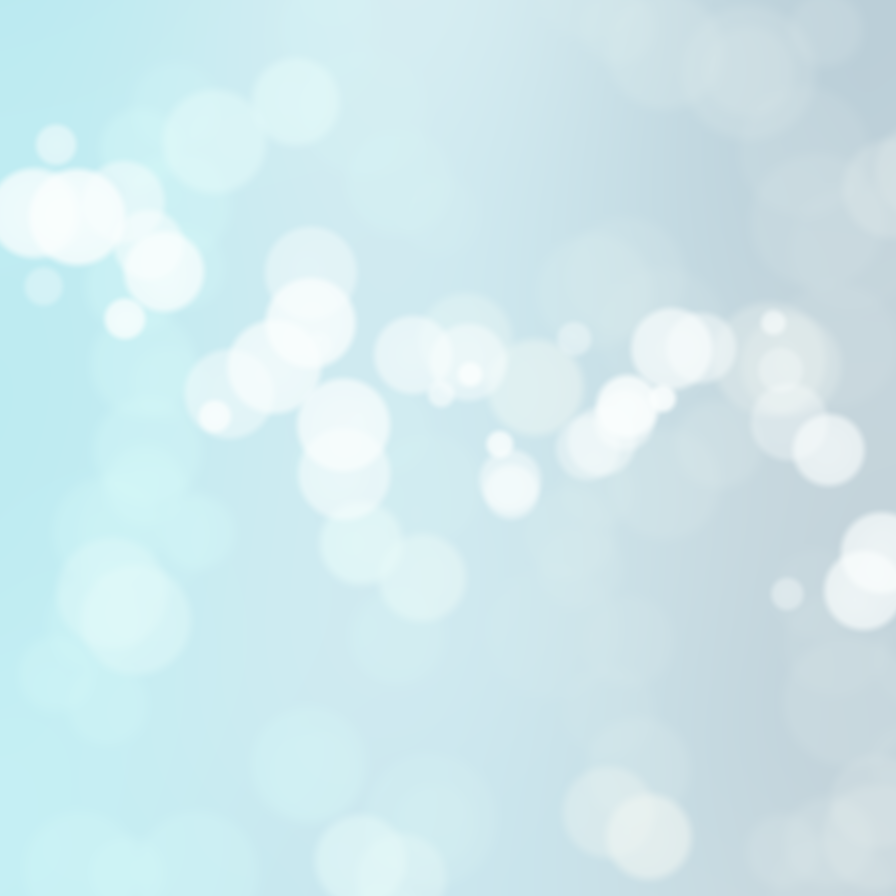
Give the GLSL for this background, as a Shadertoy shader.

```glsl
// Soft pale bokeh discs drifting over a cyan to grey gradient.

const vec3 LEFT_CYAN   = vec3(0.750, 0.925, 0.948);
const vec3 MIDDLE_BLUE = vec3(0.815, 0.918, 0.942);
const vec3 RIGHT_GREY  = vec3(0.758, 0.826, 0.856);
const vec3 GLOW_CYAN   = vec3(0.835, 0.975, 0.972);
const vec3 GLOW_GREY   = vec3(0.865, 0.915, 0.920);
const vec3 PALE_CYAN   = vec3(0.900, 0.985, 0.980);
const vec3 PALE_WARM   = vec3(0.935, 0.960, 0.948);
const vec3 LIGHT_WHITE = vec3(0.985, 0.998, 0.996);

const int FAINT_CLUMPS = 22;
const int PALE_CLUMPS  = 9;
const int LIGHT_CLUMPS = 13;
const float BAND_START = 0.70;   // height of the bright band at the left
const float BAND_SLOPE = -0.27;
const float BAND_WIDTH = 0.20;
const vec2 SPREAD = vec2(0.7549, 0.5698);   // even scatter steps

vec4 hash4(float n) {
    vec4 q = fract(n * vec4(0.1031, 0.1030, 0.0973, 0.1099) + 0.37);
    q += dot(q, q.wzxy + 33.33);
    return fract((q.xxyz + q.yzzw) * q.zywx);
}

// Filled circle with a blurred edge and a slightly stronger centre.
float disc(vec2 p, vec2 centre, float radius, float blur) {
    float d = length(p - centre);
    float fill = 1.0 - smoothstep(radius - blur, radius + blur, d);
    return fill * (1.0 - 0.12 * min(d * d / (radius * radius), 1.0));
}

vec3 backdrop(vec2 p, float across) {
    vec3 col = mix(LEFT_CYAN, MIDDLE_BLUE, smoothstep(0.0, 0.45, across));
    col = mix(col, RIGHT_GREY, smoothstep(0.45, 0.98, across));
    float haze = sin(p.x * 7.0 + 2.0 * sin(p.y * 4.0 + 1.0))
               + sin(p.y * 9.0 - p.x * 5.0 + 0.8);
    return col + vec3(0.012, 0.007, 0.004) * haze;
}

// Wide, barely visible discs in overlapping groups.
vec3 addFaint(vec3 col, vec2 p, float across, float aspect) {
    vec3 tint = mix(GLOW_CYAN, GLOW_GREY, smoothstep(0.2, 0.9, across));
    for (int i = 0; i < FAINT_CLUMPS; i++) {
        float id = float(i);
        vec2 home = fract(SPREAD * id + vec2(0.12, 0.25)) * 1.1 - 0.05;
        home.x *= aspect;
        for (int j = 0; j < 3; j++) {
            vec4 h = hash4(id * 3.0 + float(j) + 11.0);
            vec2 centre = home + (h.xy - 0.5) * 0.17;
            float alpha = mix(0.20, 0.48, h.w) * mix(1.0, 0.55, across);
            col = mix(col, tint, alpha * disc(p, centre, mix(0.04, 0.075, h.z), 0.010));
        }
    }
    return col;
}

// Clearer pastel discs, thinning out to the right.
vec3 addPale(vec3 col, vec2 p, float across, float aspect) {
    vec3 tint = mix(PALE_CYAN, PALE_WARM, smoothstep(0.3, 0.75, across));
    for (int i = 0; i < PALE_CLUMPS; i++) {
        float id = float(i);
        vec2 home = fract(SPREAD.yx * id + vec2(0.43, 0.07));
        float fade = 1.0 - 0.65 * smoothstep(0.65, 0.95, home.x);
        home.x *= aspect;
        for (int j = 0; j < 2; j++) {
            vec4 h = hash4(id * 2.0 + float(j) + 143.0);
            vec2 centre = home + (h.xy - 0.5) * 0.11;
            float alpha = mix(0.40, 0.75, h.w) * fade;
            col = mix(col, tint, alpha * disc(p, centre, mix(0.045, 0.064, h.z), 0.008));
        }
    }
    return col;
}

// Bright lights along a falling diagonal, with small sparks beside them.
vec3 addLights(vec3 col, vec2 p, float aspect) {
    for (int i = 0; i < LIGHT_CLUMPS; i++) {
        float id = float(i);
        vec4 g = hash4(id + 307.0);
        float along = (id + 0.2 + 0.6 * g.x) / float(LIGHT_CLUMPS);
        vec2 home = vec2(along * aspect,
                         BAND_START + BAND_SLOPE * along + (g.y - 0.5) * BAND_WIDTH);
        float size = mix(0.040, 0.060, g.z) * mix(1.0, 0.78, along);
        for (int j = 0; j < 2; j++) {
            vec4 h = hash4(id * 2.0 + float(j) + 419.0);
            vec2 centre = home + (h.xy - 0.5) * vec2(0.09, 0.07);
            float alpha = mix(0.38, 0.88, h.w);
            col = mix(col, LIGHT_WHITE, alpha * disc(p, centre, size * mix(0.85, 1.05, h.z), 0.006));
        }
        vec4 s = hash4(id + 521.0);
        vec2 spark = home + (s.xy - 0.5) * vec2(0.16, 0.20);
        float sparkSize = mix(0.013, 0.028, s.z);
        col = mix(col, LIGHT_WHITE, mix(0.30, 0.95, s.w) * disc(p, spark, sparkSize, 0.005));
    }
    return col;
}

void mainImage(out vec4 fragColor, in vec2 fragCoord) {
    vec2 p = fragCoord / iResolution.y;
    float aspect = iResolution.x / iResolution.y;
    float across = p.x / aspect;
    vec3 col = backdrop(p, across);
    col = addFaint(col, p, across, aspect);
    col = addPale(col, p, across, aspect);
    col = addLights(col, p, aspect);
    fragColor = vec4(clamp(col, 0.0, 1.0), 1.0);
}
```
